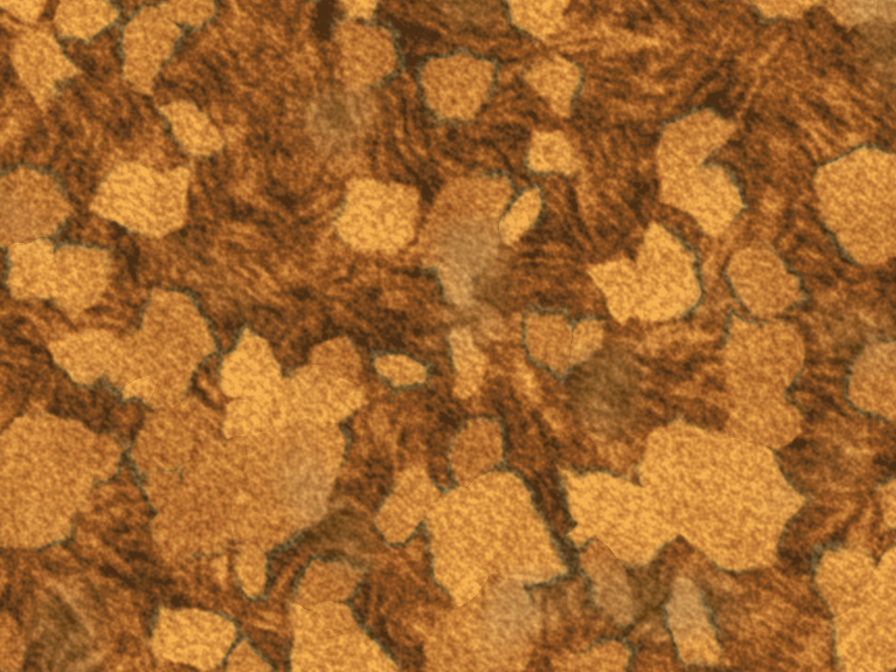
Reproduce this texture procedurally as a Shadertoy shader.

```glsl
const vec3 SHADOW = vec3(0.30, 0.18, 0.075);
const vec3 UMBER  = vec3(0.43, 0.26, 0.11);
const vec3 BROWN  = vec3(0.57, 0.32, 0.12);
const vec3 AMBER  = vec3(0.71, 0.43, 0.18);
const vec3 GOLD   = vec3(0.83, 0.55, 0.24);
const vec3 BRIGHT = vec3(0.96, 0.69, 0.31);
const vec3 RIM    = vec3(0.36, 0.31, 0.18);
const vec3 TAN    = vec3(0.63, 0.46, 0.25);

const float TAU = 6.2831853;
const float LARGE_CELL = 0.21;
const float SMALL_CELL = 0.11;
const float LARGE_SHARE = 0.56;
const float SMALL_SHARE = 0.40;
const float FIBRE_CELL = 0.16;
const float EDGE_SOFTNESS = 0.006;
const float RIM_WIDTH = 0.0055;
const float MATRIX_TONE = 0.37;
const float GRAIN_TONE = 0.76;
const float SPECKLE_SCALE = 95.0;
const float SPECKLE_STRENGTH = 0.32;

vec2 hash22(vec2 p) {
    vec3 q = fract(p.xyx * vec3(0.1031, 0.1030, 0.0973));
    q += dot(q, q.yzx + 33.33);
    return fract((q.xx + q.yz) * q.zy);
}

mat2 rotation(float angle) {
    float c = cos(angle), s = sin(angle);
    return mat2(c, s, -s, c);
}

float cornerSlope(vec2 cell, vec2 offset) {
    float angle = TAU * hash22(cell).x;
    return dot(vec2(cos(angle), sin(angle)), offset);
}

float gradientNoise(vec2 p) {
    vec2 i = floor(p), f = fract(p);
    vec2 u = f * f * f * (f * (f * 6.0 - 15.0) + 10.0);
    vec2 e = vec2(1.0, 0.0);
    float low = mix(cornerSlope(i, f), cornerSlope(i + e, f - e), u.x);
    float high = mix(cornerSlope(i + e.yx, f - e.yx), cornerSlope(i + 1.0, f - 1.0), u.x);
    return mix(low, high, u.y);
}

float fbm(vec2 p) {
    float sum = 0.0, gain = 1.0;
    for (int i = 0; i < 4; i++) {
        sum += gain * gradientNoise(p);
        p = rotation(0.6) * p * 2.03 + 17.0;
        gain *= 0.55;
    }
    return sum;
}

// Signed distance to an irregular polygon made of half planes
float crystal(vec2 p, vec2 id, float radius) {
    float d = -1.0;
    for (int k = 0; k < 7; k++) {
        vec2 h = hash22(id + float(k) * 7.3);
        float angle = TAU * (float(k) + 0.7 * h.x) / 7.0;
        d = max(d, dot(p, vec2(cos(angle), sin(angle))) - radius * mix(0.7, 1.2, h.y));
    }
    return d;
}

// Nearest scattered grain: x = distance, y = its random shade
vec2 scatterGrains(vec2 p, float size, float share, float seed) {
    vec2 nearest = vec2(1.0, 0.5);
    vec2 base = floor(p / size);
    for (int y = -1; y <= 1; y++)
    for (int x = -1; x <= 1; x++) {
        vec2 cell = base + vec2(x, y);
        vec2 id = cell + seed;
        vec2 pick = hash22(id + 51.0);
        if (pick.x > share) continue;
        vec2 shape = hash22(id + 83.0);
        vec2 q = p - (cell + mix(vec2(0.15), vec2(0.85), hash22(id))) * size;
        q = rotation(TAU * shape.x) * q * vec2(0.82, 1.15);
        float d = crystal(q, id, size * mix(0.27, 0.50, shape.y));
        if (d < nearest.x) nearest = vec2(d, pick.y);
    }
    return nearest;
}

// Bundles of fibres, each bundle with its own direction
float fibres(vec2 p) {
    vec2 base = floor(p / FIBRE_CELL);
    float sum = 0.0, total = 0.0;
    for (int y = -1; y <= 1; y++)
    for (int x = -1; x <= 1; x++) {
        vec2 cell = base + vec2(x, y);
        vec2 q = p - (cell + hash22(cell + 29.0)) * FIBRE_CELL;
        float weight = exp(-dot(q, q) / (0.12 * FIBRE_CELL * FIBRE_CELL));
        vec2 along = rotation(TAU * hash22(cell + 61.0).x) * q;
        sum += weight * gradientNoise(along * vec2(14.0, 62.0) + cell * 9.0);
        total += weight;
    }
    return sum / (total + 0.0001);
}

vec3 toneRamp(float tone) {
    float t = clamp(tone, 0.0, 1.0) * 5.0;
    vec3 color = mix(SHADOW, UMBER, clamp(t, 0.0, 1.0));
    color = mix(color, BROWN, clamp(t - 1.0, 0.0, 1.0));
    color = mix(color, AMBER, clamp(t - 2.0, 0.0, 1.0));
    color = mix(color, GOLD, clamp(t - 3.0, 0.0, 1.0));
    return mix(color, BRIGHT, clamp(t - 4.0, 0.0, 1.0));
}

void mainImage(out vec4 fragColor, in vec2 fragCoord) {
    vec2 p = fragCoord / iResolution.y + 3.0;
    vec2 warp = vec2(gradientNoise(p * 13.0), gradientNoise(p * 13.0 + 40.0));
    vec2 ripple = vec2(gradientNoise(p * 42.0), gradientNoise(p * 42.0 + 70.0));
    vec2 bent = p + 0.022 * warp + 0.006 * ripple;

    // Pale grains in two sizes
    vec2 grain = scatterGrains(bent, LARGE_CELL, LARGE_SHARE, 11.0);
    vec2 smallGrain = scatterGrains(bent, SMALL_CELL, SMALL_SHARE, 137.0);
    if (smallGrain.x < grain.x) grain = smallGrain;
    float inside = smoothstep(EDGE_SOFTNESS, -EDGE_SOFTNESS, grain.x);

    // Fibrous matrix and fine surface relief
    float cloud = fbm(p * 7.0);
    float strands = fibres(p + 0.025 * warp + 0.004 * ripple);
    float speckle = gradientNoise(rotation(0.7) * p * SPECKLE_SCALE * vec2(0.75, 1.2))
                  + 0.6 * gradientNoise(p * SPECKLE_SCALE * 1.7);
    float matrixTone = MATRIX_TONE + 0.38 * cloud + 0.55 * strands + 0.22 * fbm(p * 26.0);
    float grainTone = GRAIN_TONE + 0.26 * (grain.y - 0.5) + 0.12 * cloud + 0.12 * strands;
    float tone = mix(matrixTone, grainTone, inside) + SPECKLE_STRENGTH * speckle;

    // Broken dark rims with a soft outer shadow
    float broken = smoothstep(-0.25, 0.25, gradientNoise(p * 9.0 + 90.0));
    float rim = exp(-pow(grain.x / RIM_WIDTH, 2.0)) * broken;
    tone -= 0.14 * (1.0 - inside) * smoothstep(0.025, 0.0, grain.x) * broken;

    vec3 color = toneRamp(tone);
    float dull = smoothstep(0.1, 0.5, gradientNoise(p * 5.0 + 23.0));
    color = mix(color, TAN + 0.35 * (tone - 0.5), 0.6 * dull);
    color = mix(color, RIM + 0.2 * speckle, 0.75 * rim);
    fragColor = vec4(color, 1.0);
}
```
